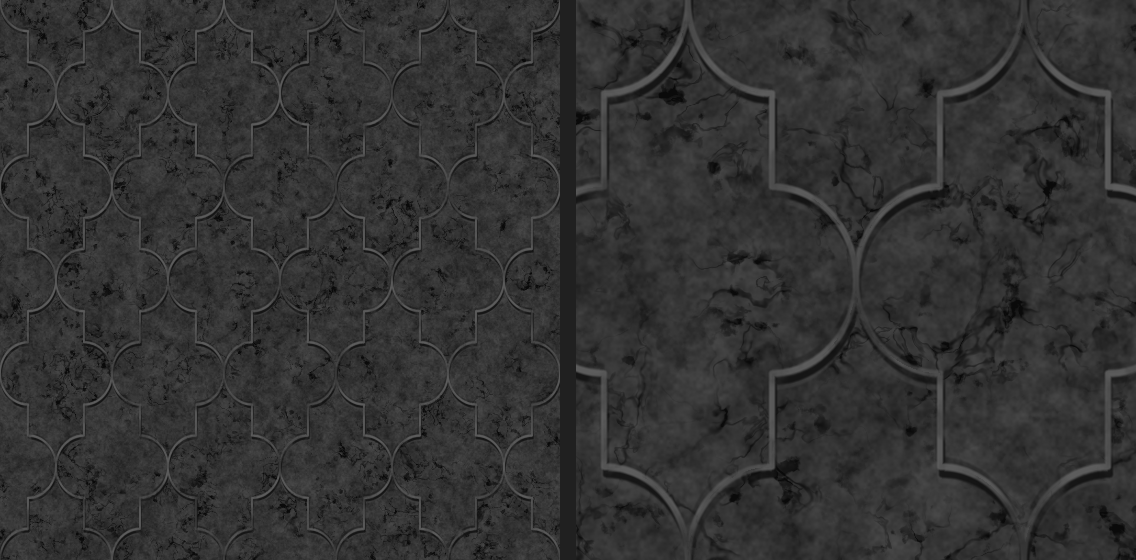
Left: the whole. Right: its middle third, enlarged.
Give the GLSL for this pattern, as a WebGL 2 fragment shader.

```glsl
#version 300 es
precision highp float;
// Dark veined stone cut into interlocking lantern tiles, 5 across and 3 down
// with a half-step stagger. One folded quarter cell gives the outline; warped
// noise gives the stone, its cracks and the worn, embossed pale seams.
uniform vec2 u_resolution;
out vec4 fragColor;

float hash(vec2 p) {
  vec3 q = fract(p.xyx * vec3(0.1031, 0.1030, 0.0973));
  q += dot(q, q.yzx + 33.33);
  return fract((q.x + q.y) * q.z);
}

float noise(vec2 p) {
  vec2 i = floor(p), f = fract(p);
  f = f * f * (3.0 - 2.0 * f);
  return mix(mix(hash(i), hash(i + vec2(1, 0)), f.x),
             mix(hash(i + vec2(0, 1)), hash(i + vec2(1, 1)), f.x), f.y);
}

float fbm(vec2 p) {
  float sum = 0.0, gain = 0.5;
  for (int i = 0; i < 5; i++) {
    sum += gain * noise(p);
    p = mat2(1.6, 1.2, -1.2, 1.6) * p + 17.3;
    gain *= 0.5;
  }
  return sum / 0.97;
}

// x: distance to the nearest seam, yz: id of the tile
vec3 lantern(vec2 uv) {
  const vec2 cell = vec2(0.2, 1.0 / 3.0);
  vec2 u = uv / cell;
  vec2 q = abs(u - round(u)) * cell - cell * 0.25;
  bool flipped = q.x > 0.0;
  if (flipped) q = -q;
  // quarter arc, then the straight upright between two arcs
  float arc = length((q + vec2(0.0, cell.y * 0.25)) * vec2(1.0, 0.9)) - cell.x * 0.25;
  float upright = length(vec2(q.x, max(abs(q.y) - cell.y / 12.0, 0.0)));
  bool sideTile = (arc < 0.0) != flipped;
  vec2 id = sideTile ? vec2(floor(u.x) + 0.5, round(u.y))
                     : vec2(round(u.x), floor(u.y) + 0.5);
  return vec3(min(abs(arc), upright), id);
}

float stroke(float d, float halfWidth, float soft) {
  return 1.0 - smoothstep(halfWidth - soft, halfWidth + soft, d);
}

// thin cracks along the middle level of warped noise
float crack(vec2 p, float width) {
  return 1.0 - smoothstep(0.0, width, abs(fbm(p) - 0.5));
}

void main() {
  vec2 uv = gl_FragCoord.xy / u_resolution;
  float soft = max(0.0009, 0.7 / u_resolution.y);
  vec3 tile = lantern(uv);

  // each tile is its own piece of stone
  vec2 stone = uv + 7.0 * vec2(hash(tile.yz + 20.0), hash(tile.zy + 51.0));
  vec2 warp = vec2(fbm(stone * 20.0), fbm(stone * 20.0 + 40.0)) - 0.5;
  vec2 bent = stone + warp * 0.05;

  // cloudy body and fine grain
  float shade = 0.212 + 0.10 * (fbm(bent * 30.0) - 0.5);
  shade += 0.11 * (fbm(stone * 100.0 + 9.0) - 0.5);
  shade += 0.045 * (noise(uv * 300.0) - 0.5) + 0.03 * (noise(uv * 510.0 + 7.0) - 0.5);

  // dark veins and pits, broken up by small patches
  float patches = smoothstep(0.42, 0.68, fbm(stone * 24.0 + 70.0));
  shade -= 0.08 * crack(bent * 18.0 + 30.0, 0.03) * (0.25 + patches);
  shade -= 0.07 * crack(bent * 45.0 + 60.0, 0.045) * (0.1 + patches);
  shade -= 0.09 * smoothstep(0.62, 0.74, fbm(stone * 95.0 + 5.0)) * (0.3 + patches);

  // worn seam: shadow below, fainter shadow above, pale ridge, echo ridge
  float wear = smoothstep(0.25, 0.55, fbm(uv * 17.0 + 3.0));
  float chips = smoothstep(0.3, 0.6, fbm(uv * 60.0 + 11.0));
  float below = lantern(uv + vec2(-0.0012, 0.0046)).x;
  float above = lantern(uv - vec2(-0.0012, 0.0044)).x;
  float echo = lantern(uv + vec2(0.0, 0.0085)).x;
  shade = mix(shade, 0.28, 0.5 * stroke(echo, 0.0012, soft) * wear * chips);
  shade = mix(shade, 0.07, 0.9 * stroke(below, 0.0018, soft) * (0.35 + 0.65 * chips));
  shade = mix(shade, 0.09, 0.7 * stroke(above, 0.0014, soft) * chips * (1.0 - 0.5 * wear));
  float ridge = stroke(tile.x, 0.0018, soft) * (0.45 + 0.55 * wear) * (0.7 + 0.3 * chips);
  shade = mix(shade, 0.38, 0.9 * ridge);

  fragColor = vec4(vec3(clamp(shade, 0.04, 0.44)), 1.0);
}
```
